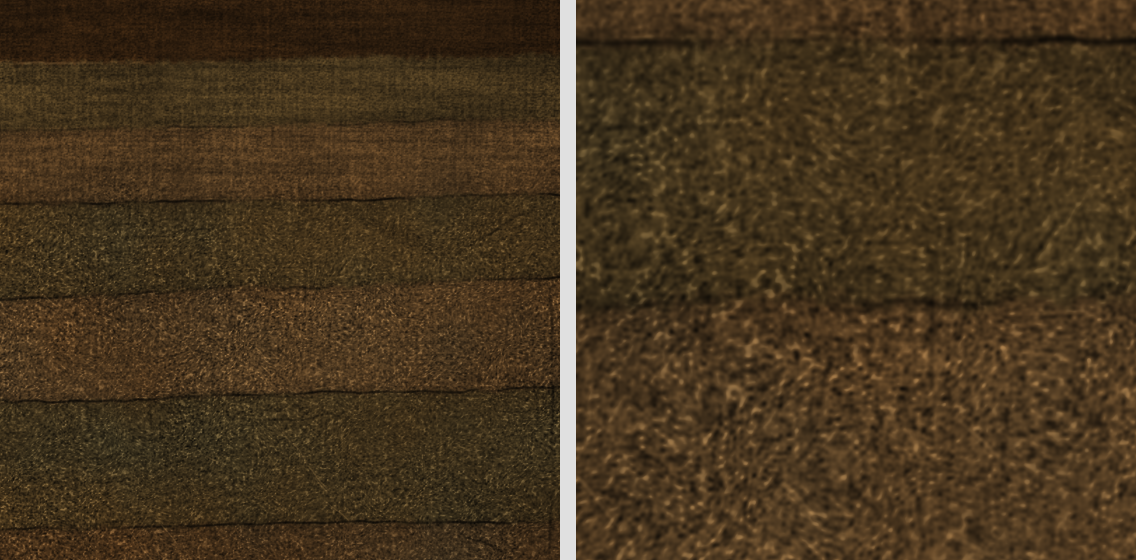
Left, the full canvas; right, a detail of the centre.
Write a WebGL 1 fragment shader that draws this texture.

```glsl
precision highp float;
// Aged painted boards: seven uneven horizontal bands that widen downwards,
// alternating olive and russet. A loop lays the boards and their worn seams,
// then layered value noise adds stains, streaks, weave, grain and scratches.
uniform vec2 u_resolution;

float hash(vec2 p) {
  return fract(sin(dot(p, vec2(127.1, 311.7))) * 43758.545);
}

float noise(vec2 p) {
  vec2 i = floor(p), f = fract(p);
  f = f * f * (3.0 - 2.0 * f);
  return mix(mix(hash(i), hash(i + vec2(1.0, 0.0)), f.x),
             mix(hash(i + vec2(0.0, 1.0)), hash(i + 1.0), f.x), f.y);
}

float fbm(vec2 p) {
  float sum = 0.0, amp = 0.5;
  for (int i = 0; i < 4; i++) {
    sum += amp * noise(p);
    p = mat2(1.6, 1.2, -1.2, 1.6) * p + 7.3;
    amp *= 0.5;
  }
  return sum;
}

// Soft stroke from a to b, tapering towards both ends
float stroke(vec2 p, vec2 a, vec2 b, float width) {
  vec2 d = b - a;
  float t = clamp(dot(p - a, d) / dot(d, d), 0.0, 1.0);
  return smoothstep(width, 0.0, length(p - a - d * t)) * (0.3 + 2.8 * t * (1.0 - t));
}

vec3 boardColor(float n) {
  vec3 olive = vec3(0.262, 0.202, 0.108);
  vec3 russet = vec3(0.312, 0.222, 0.123);
  vec3 c = mix(russet, olive, mod(n, 2.0));
  return n > 5.5 ? c * 0.86 : c;
}

void main() {
  vec2 uv = gl_FragCoord.xy / u_resolution;
  float depth = 1.0 - uv.y;
  float lower = smoothstep(0.25, 0.45, depth);

  // Boards, top to bottom, each with a broken seam along its upper edge
  vec3 color = vec3(0.178, 0.113, 0.052);
  float shade = 0.0, glint = 0.0;
  for (int i = 0; i < 6; i++) {
    float n = float(i);
    float tilt = 0.02 + 0.02 * exp(-2.0 * (n - 3.0) * (n - 3.0));
    float edge = 0.107 + n * (0.1121 + n * (0.00345 + n * 0.00147));
    edge += (0.5 - uv.x) * tilt;
    edge += 0.010 * (noise(vec2(uv.x * 5.0, n * 7.0 + 0.5)) - 0.5);
    edge += 0.006 * (noise(vec2(uv.x * 45.0, n * 9.0 + 0.5)) - 0.5);
    float e = depth - edge;
    float ragged = e + 0.010 * (noise(uv * 150.0) - 0.5);
    color = mix(color, boardColor(n + 1.0), smoothstep(-0.008, 0.008, ragged));
    float wear = smoothstep(0.15, 0.8, fbm(vec2(uv.x * 16.0, n * 5.0 + 3.0)));
    float line = smoothstep(0.004, 0.0, abs(e)) * wear;
    float halo = exp(-abs(e) * 95.0);
    shade += i == 0 ? 0.0 : (0.55 * line + 0.17 * halo) * (i == 1 ? 0.6 : 1.0);
    glint += i == 0 ? 0.8 * line * smoothstep(0.6, 0.1, uv.x) : 0.0;
  }

  // Upright joint near the right border of the lower boards
  float jointX = uv.x - 0.984 - 0.008 * (noise(vec2(uv.y * 14.0, 2.0)) - 0.5);
  float jointWear = smoothstep(0.2, 0.8, noise(vec2(uv.y * 24.0, 6.0)));
  shade += 0.38 * smoothstep(0.005, 0.0, abs(jointX)) * jointWear * smoothstep(0.33, 0.37, depth);

  // Broad stains and a drift between warm and grey
  float stain = fbm(uv * vec2(4.0, 6.0) + 3.0) - 0.47;
  float drift = fbm(uv * vec2(5.0, 5.0) + 21.0) - 0.47;
  color *= 1.0 + 0.34 * stain;
  color += drift * vec3(0.07, 0.005, -0.03) * (0.2 + 0.8 * lower);
  color *= 1.0 - 0.10 * smoothstep(0.6, 1.0, uv.x);

  // Lengthwise streaks and woven threads, strongest on the upper boards
  float streak = fbm(vec2(uv.x * 5.0, uv.y * 75.0)) - 0.47;
  float weave = noise(vec2(uv.x * 230.0, uv.y * 20.0))
              + noise(vec2(uv.x * 24.0, uv.y * 230.0)) - 1.0;
  color *= 1.0 + streak * mix(0.50, 0.12, lower) + weave * mix(0.22, 0.10, lower);

  // Fine grain: short flecks that swirl over the lower boards
  vec2 swirl = uv + 0.012 * lower * vec2(noise(uv * 22.0), noise(uv * 22.0 + 40.0));
  vec2 slant = mat2(0.8, 0.6, -0.6, 0.8) * swirl;
  float grain = noise(slant * vec2(330.0, 230.0)) + noise(swirl * vec2(270.0, 350.0)) - 1.0;
  float dust = noise(uv * 400.0 + 5.0) - 0.5;
  float patches = 0.75 + 0.5 * noise(uv * 9.0 + 17.0);
  color *= 1.0 + (grain * mix(0.32, 0.56, lower) + dust * 0.34) * patches;
  color += vec3(0.10, 0.085, 0.06) * smoothstep(0.25, 0.8, grain) * lower * patches;

  // Scattered pale scratches, mostly falling to the right
  for (int i = 0; i < 16; i++) {
    float n = float(i);
    vec2 a = vec2(hash(vec2(n, 1.3)) * 0.6, hash(vec2(n, 4.7)) * 0.5);
    float len = 0.02 + 0.055 * hash(vec2(n, 8.1));
    vec2 b = a + len * vec2(1.0, -0.5 - 0.8 * hash(vec2(n, 6.2)));
    vec2 bent = uv + 0.006 * (noise(uv * 30.0) - 0.5);
    glint += 0.8 * stroke(bent, a, b, 0.0025) * (0.3 + 0.7 * noise(uv * 140.0));
  }

  // Dark cracks and a soft crease towards the right
  vec2 q = uv + 0.012 * (vec2(noise(uv * 24.0), noise(uv * 24.0 + 9.0)) - 0.5);
  shade += 0.38 * stroke(q, vec2(0.82, 0.55), vec2(0.95, 0.625), 0.005);
  shade += 0.45 * stroke(q, vec2(0.82, 0.055), vec2(0.91, 0.005), 0.004);
  shade += 0.32 * stroke(q, vec2(0.46, 0.245), vec2(0.59, 0.26), 0.004);
  shade += 0.18 * stroke(q, vec2(0.62, 0.63), vec2(0.82, 0.535), 0.025);

  color *= 1.0 - min(shade, 0.7);
  color += vec3(0.17, 0.13, 0.08) * min(glint, 1.0);
  gl_FragColor = vec4(clamp(color, 0.0, 1.0), 1.0);
}
```
